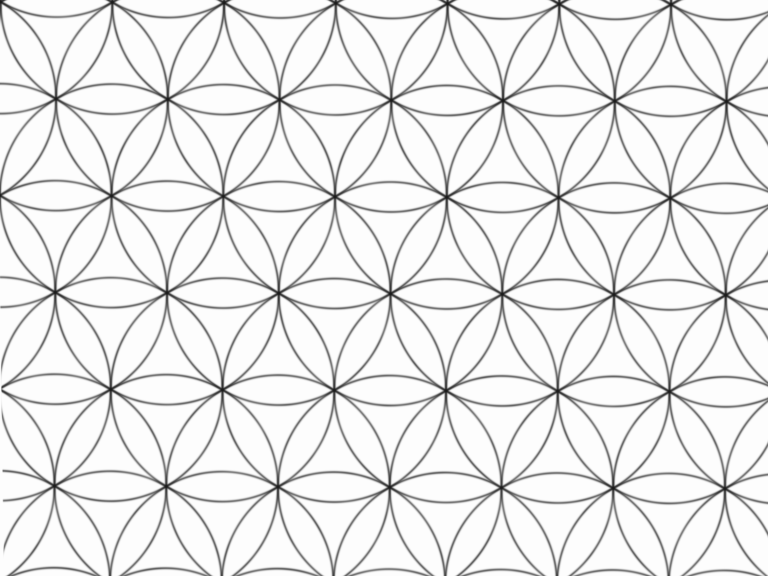
This pattern is drawn by a WebGL 1 fragment shader. Its source:

```glsl
precision highp float;
// Overlapping thin grey circles on a triangular lattice, forming six-petal rosettes on white.

uniform vec2 u_resolution;

// Lengths are fractions of the canvas height.
const float SPACING = 0.194;         // node distance, also the circle radius
const vec2 ANCHOR = vec2(0.678, 0.490);
const float TILT = -0.004;
const float ROW_HEIGHT = 0.8660254;  // in units of the spacing
const float LINE_SIGMA = 0.00146;    // softness of the pen stroke
const float LINE_INK = 0.00245;      // total ink across the stroke
const float PAPER = 0.993;
const float DARKEST = 0.10;

vec2 rotate(vec2 p, float angle) {
  float c = cos(angle), s = sin(angle);
  return vec2(c * p.x - s * p.y, s * p.x + c * p.y);
}

vec2 hashGradient(vec2 cell) {
  float turn = fract(sin(dot(cell, vec2(127.1, 311.7))) * 43758.5);
  return vec2(cos(6.2832 * turn), sin(6.2832 * turn));
}

float cornerNoise(vec2 cell, vec2 f, vec2 corner) {
  return dot(hashGradient(cell + corner), f - corner);
}

float gradientNoise(vec2 p) {
  vec2 cell = floor(p), f = fract(p);
  vec2 w = f * f * f * (f * (f * 6.0 - 15.0) + 10.0);
  float low = mix(cornerNoise(cell, f, vec2(0.0)),
                  cornerNoise(cell, f, vec2(1.0, 0.0)), w.x);
  float high = mix(cornerNoise(cell, f, vec2(0.0, 1.0)),
                   cornerNoise(cell, f, vec2(1.0)), w.x);
  return mix(low, high, w.y);
}

// Soft line whose total ink stays constant as its blur changes.
float stroke(float dist, float sigma, float ink) {
  float t = dist / sigma;
  return min(ink / (sigma * 2.5066), 1.0) * exp(-0.5 * t * t);
}

vec2 latticePoint(vec2 index) {
  return vec2(index.x + 0.5 * index.y, index.y * ROW_HEIGHT);
}

// Light left after all unit circles near q have been inked over each other.
float circleLight(vec2 q, float sigma, float ink) {
  float row = q.y / ROW_HEIGHT;
  vec2 nearest = floor(vec2(q.x - 0.5 * row, row) + 0.5);
  float light = 1.0;
  for (int j = -2; j <= 2; j++) {
    for (int i = -2; i <= 2; i++) {
      vec2 center = latticePoint(nearest + vec2(float(i), float(j)));
      light *= 1.0 - stroke(length(q - center) - 1.0, sigma, ink);
    }
  }
  return light;
}

// Bare paper sliver widening toward the lower left corner.
float marginMask(vec2 p, float pixel) {
  float edge = 0.014 * (0.5 - p.y);
  return smoothstep(-pixel, pixel, p.x - edge);
}

void main() {
  float pixel = 1.0 / u_resolution.y;
  vec2 p = gl_FragCoord.xy * pixel;
  vec2 q = rotate(p - ANCHOR, -TILT) / SPACING;

  // Stroke blur combines the pen softness with the pixel footprint.
  float sigma = length(vec2(LINE_SIGMA, 0.35 * pixel));
  float wear = 1.0 + 0.16 * gradientNoise(p * 13.0) + 0.12 * gradientNoise(p * 41.0);
  float light = circleLight(q, sigma / SPACING, LINE_INK * wear / SPACING);

  float tone = mix(DARKEST, PAPER, light);
  tone = mix(PAPER, tone, marginMask(p, pixel));
  gl_FragColor = vec4(vec3(tone), 1.0);
}
```
